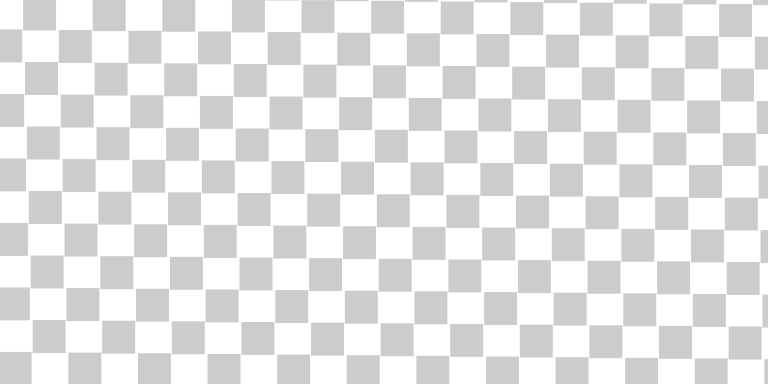
This pattern is drawn by a Shadertoy shader. Its source:

```glsl
// Grey squares in a staggered, slightly skewed checkerboard on white.

// Signed distance to an upright square centred on the origin.
float squareDistance(vec2 p, float halfSide) {
    vec2 d = abs(p) - halfSide;
    return max(d.x, d.y);
}

void mainImage(out vec4 fragColor, in vec2 fragCoord) {
    // Canvas height is one unit; one square is centred at the anchor.
    vec2 p = fragCoord / iResolution.y - vec2(0.8380, 0.6208);

    // Columns are the steps across and up; rows sink and columns lean a little.
    mat2 lattice = mat2(0.18125, -0.0017, -0.00495, 0.16797);
    mat2 toCell = inverse(lattice);

    // Two interleaved lattices, the second shifted by half a cell.
    float dist = 1.0;
    for (int i = 0; i < 2; i++) {
        vec2 cell = toCell * p + 0.5 * float(i);
        vec2 local = lattice * (fract(cell + 0.5) - 0.5);
        dist = min(dist, squareDistance(local, 0.0429));
    }

    // Smooth the edge over one pixel.
    float coverage = clamp(0.5 - dist * iResolution.y, 0.0, 1.0);
    fragColor = vec4(mix(vec3(1.0), vec3(0.8), coverage), 1.0);
}
```
